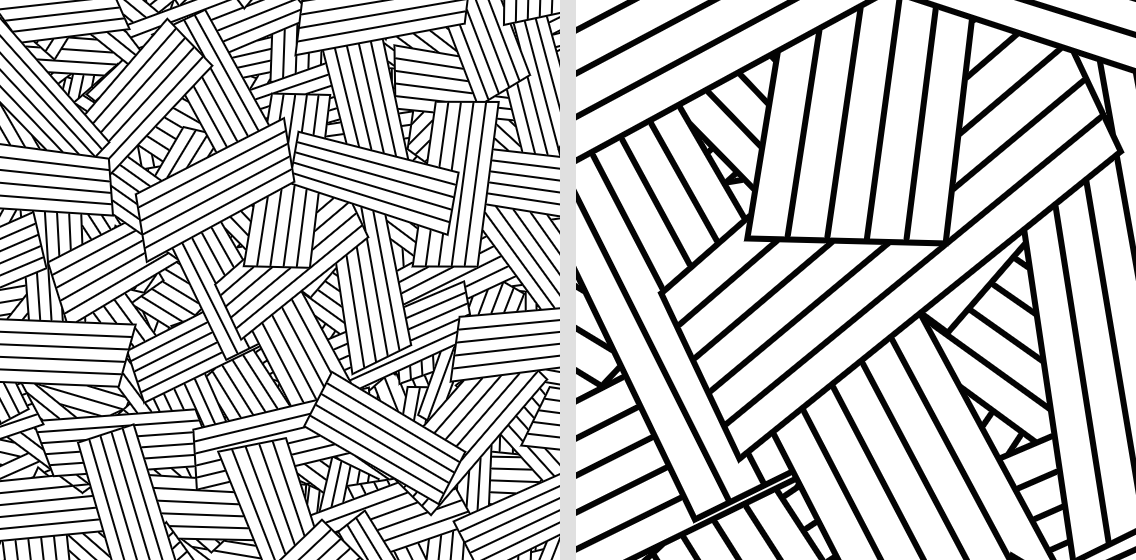
Left: the whole. Right: its middle third, enlarged.
Give the GLSL for this pattern, as a Shadertoy shader.

```glsl
// Overlapping striped ribbons: bundles of thin black lines woven at random angles.

const vec3  PAPER       = vec3(1.0);
const vec3  INK         = vec3(0.01);
const float LINE_WIDTH  = 0.0036;  // stroke thickness, in canvas heights
const float CELL        = 0.15;    // spacing of the ribbon centres
const float JITTER      = 0.28;    // random shift of a centre, in cells
const float HALF_LENGTH = 0.150;
const float HALF_WIDTH  = 0.053;
const float SIZE_SPREAD = 0.15;    // relative variation of length and width
const float GAPS        = 5.0;     // white stripes per ribbon
const float BASE_ANGLE  = 0.30;
const float ANGLE_RANGE = 1.50;    // random turn around the woven direction
const float SLANT       = 0.70;    // range of the end cut's skew
const float TAPER       = 1.60;    // range of the widening along a ribbon
const int   LAYERS      = 4;       // lower layers fill the remaining holes
const float HALF_PI     = 1.5707963;

float hash(vec3 p) {
    return fract(sin(dot(p, vec3(127.1, 311.7, 74.7))) * 43758.5453);
}

// Random value from -0.5 to 0.5, one channel per property of a ribbon
float vary(vec3 id, float channel) {
    return hash(id + channel * vec3(17.3, 5.9, 31.7)) - 0.5;
}

// Returns: signed distance to the outline, distance to the nearest line, height
vec3 ribbon(vec2 p, vec2 cell, float layer) {
    vec3 id = vec3(cell, layer);
    vec2 centre = cell + 0.5 + JITTER * vec2(vary(id, 1.0), vary(id, 2.0));
    vec2 q = p - centre * CELL;

    // Neighbours turn by a right angle, like a loose basket weave
    float angle = BASE_ANGLE + layer * 0.8
                + HALF_PI * mod(cell.x + cell.y, 2.0)
                + ANGLE_RANGE * vary(id, 3.0);
    float c = cos(angle), s = sin(angle);
    q = vec2(c * q.x + s * q.y, c * q.y - s * q.x);

    // Tapered sides and slanted ends
    float halfLength = HALF_LENGTH * (1.0 + SIZE_SPREAD * vary(id, 4.0));
    float halfWidth  = HALF_WIDTH * (1.0 + SIZE_SPREAD * vary(id, 5.0))
                     * (1.0 + TAPER * vary(id, 6.0) * q.x);
    float skew = SLANT * vary(id, 7.0);
    float ends = (abs(q.x + skew * q.y) - halfLength) / sqrt(1.0 + skew * skew);
    float outline = max(abs(q.y) - halfWidth, ends);

    // Parallel lines inside the outline
    float lineDist = abs(outline);
    if (outline < 0.0) {
        float t = (q.y / halfWidth * 0.5 + 0.5) * GAPS;
        float stripe = (0.5 - abs(fract(t) - 0.5)) * 2.0 * halfWidth / GAPS;
        lineDist = min(lineDist, stripe);
    }
    return vec3(outline, lineDist, hash(id + 0.37) - layer);
}

void mainImage(out vec4 fragColor, in vec2 fragCoord) {
    float pixel = 1.0 / iResolution.y;
    vec2 uv = fragCoord * pixel;
    float top = -100.0;
    float nearest = 1.0;

    // Pass 0 finds the topmost ribbon here, pass 1 the nearest visible line,
    // including the outer half of outlines that lie above that ribbon
    for (int pass = 0; pass < 2; pass++) {
        for (int layer = 0; layer < LAYERS; layer++) {
            float l = float(layer);
            vec2 p = uv + l * CELL * vec2(0.5, 0.37);
            vec2 home = floor(p / CELL);
            for (int j = -1; j <= 1; j++) {
                for (int i = -1; i <= 1; i++) {
                    vec3 r = ribbon(p, home + vec2(i, j), l);
                    if (pass == 0) {
                        if (r.x < 0.0) top = max(top, r.z);
                    } else if (r.z > top - 1e-5) {
                        nearest = min(nearest, r.y);
                    }
                }
            }
        }
    }

    float ink = clamp((0.5 * LINE_WIDTH - nearest) / pixel + 0.5, 0.0, 1.0);
    fragColor = vec4(mix(PAPER, INK, ink), 1.0);
}
```
